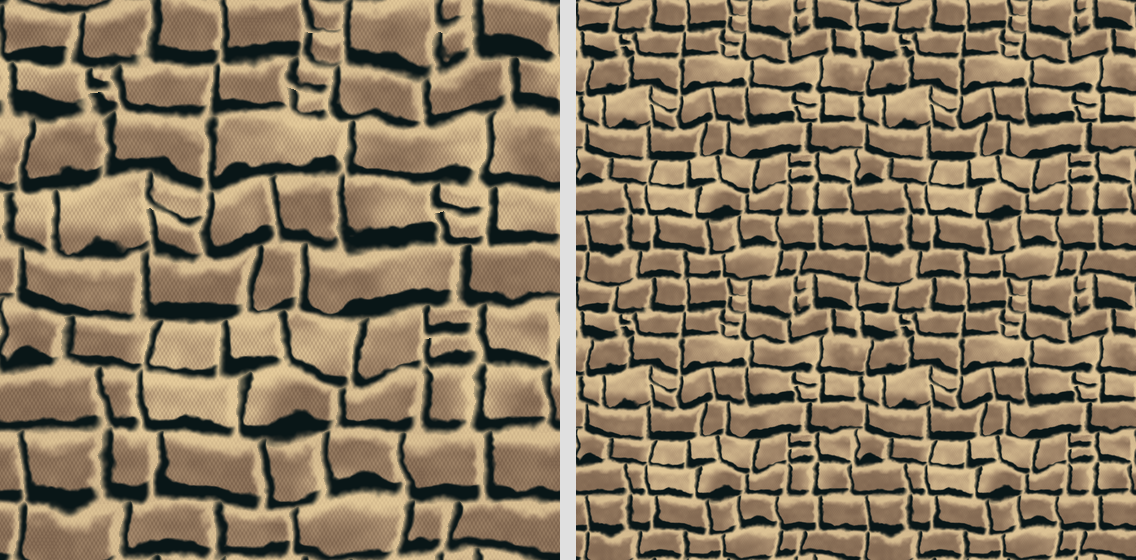
Left, the tile; right, the same tile 2 across and 2 down.
This texture is drawn by a WebGL 2 fragment shader. Its source:

```glsl
#version 300 es
precision highp float;
// Tiling wall of rough, woven-grained sandstone blocks with deep shadowed joints.

#define ROWS 9.0          // courses of stone per canvas
#define MIN_STONES 5.0    // fewest stones in a course
#define ROW_JITTER 0.28
#define STONE_JITTER 0.62
#define JOINT_BOTTOM 0.27 // shadow below a stone, in course heights
#define JOINT_LEFT 0.15
#define WARP 0.30
#define SPLIT_CHANCE 0.45
#define GRAIN vec2(140.0, 84.0)
#define GRAIN_DEPTH 0.17
#define GLOW 0.55

uniform vec2 u_resolution;
out vec4 fragColor;

const vec3 SHADOW = vec3(0.035, 0.085, 0.09);
const vec3 BROWN = vec3(0.49, 0.39, 0.305);
const vec3 TAN = vec3(0.67, 0.56, 0.44);
const vec3 CREAM = vec3(0.90, 0.80, 0.61);

float hash(vec2 p) {
    uvec2 q = uvec2(ivec2(floor(p + 0.5))) * uvec2(1597334673u, 3812015801u);
    uint h = (q.x ^ q.y) * 747796405u + 2891336453u;
    h = ((h >> ((h >> 28u) + 4u)) ^ h) * 277803737u;
    return float((h >> 22u) ^ h) / 4294967295.0;
}

// Value noise that wraps after n cells; seed picks an independent field.
float noise(vec2 uv, vec2 n, float seed) {
    vec2 p = uv * n, c = floor(p), f = p - c;
    f = f * f * (3.0 - 2.0 * f);
    vec2 a = mod(c, n), b = mod(c + 1.0, n), s = vec2(seed * 211.0);
    return mix(mix(hash(a + s), hash(vec2(b.x, a.y) + s), f.x),
               mix(hash(vec2(a.x, b.y) + s), hash(b + s), f.x), f.y);
}

// Jittered dividing lines, repeating every n.
float divider(float k, float n, float jitter, float seed) {
    return k + jitter * (hash(vec2(mod(k, n), seed)) - 0.5);
}

float locate(float x, float n, float jitter, float seed) {
    float k = floor(x);
    if (x < divider(k, n, jitter, seed)) return k - 1.0;
    return x >= divider(k + 1.0, n, jitter, seed) ? k + 1.0 : k;
}

// Bounds (left, bottom, right, top) of the stone cell at p in a given course.
vec4 stoneCell(vec2 p, float row, out float id) {
    float seed = 100.0 + mod(row, ROWS);
    float n = MIN_STONES + floor(4.0 * hash(vec2(seed, 7.0)));
    float k = locate(p.x * n / ROWS, n, STONE_JITTER, seed);
    vec4 c = vec4(divider(k, n, STONE_JITTER, seed) * ROWS / n,
                  divider(row, ROWS, ROW_JITTER, 50.0),
                  divider(k + 1.0, n, STONE_JITTER, seed) * ROWS / n,
                  divider(row + 1.0, ROWS, ROW_JITTER, 50.0));
    id = hash(vec2(mod(k, n) + 40.0, seed));
    if (c.z - c.x < 1.0 && id < SPLIT_CHANCE) {
        float middle = 0.5 * (c.y + c.w);
        if (p.y > middle) c.y = middle; else c.w = middle;
    }
    return c;
}

float roundedBox(vec2 p, vec4 c, float r) {
    vec2 q = abs(p - 0.5 * (c.xy + c.zw)) - 0.5 * (c.zw - c.xy) + r;
    return length(max(q, 0.0)) + min(max(q.x, q.y), 0.0) - r;
}

void main() {
    vec2 uv = gl_FragCoord.xy / u_resolution;
    float pixel = ROWS / u_resolution.y;

    // Bent courses and crumbled edges
    float rough = noise(uv, vec2(64.0), 1.0) - 0.5;
    float fine = noise(uv, vec2(130.0), 2.0) - 0.5;
    vec2 bend = vec2(noise(uv, vec2(9.0), 3.0), noise(uv, vec2(8.0, 6.0), 4.0)) - 0.5;
    vec2 ripple = vec2(noise(uv, vec2(22.0), 5.0), noise(uv, vec2(24.0), 6.0)) - 0.5;
    vec2 p = uv * ROWS + WARP * (bend * vec2(0.8, 1.5) + 0.45 * ripple)
           + 0.05 * rough + 0.025 * fine;
    float sag = noise(uv, vec2(17.0, 11.0), 7.0) - 0.5;

    // Shadowed joints of this course and the ones touching it
    float row = locate(p.y, ROWS, ROW_JITTER, 50.0);
    float shade = 0.0, id = 0.0, rim = 0.0;
    for (float j = -1.0; j <= 1.0; j++) {
        float stoneId;
        vec4 c = stoneCell(p, row + j, stoneId);
        float size = clamp(c.w - c.y, 0.62, 1.0);
        vec4 hollow = c + vec4(0.035, 0.05, -0.03 - 0.07 * fract(stoneId * 7.0), 0.07);
        vec4 stone = c + vec4(JOINT_LEFT + 0.06 * sag, 0.0, 1.0, 1.0);
        stone.y += size * (JOINT_BOTTOM + 0.28 * sag + 0.10 * (fract(stoneId * 13.0) - 0.5));
        float outer = roundedBox(p, hollow, 0.14);
        float inner = roundedBox(p, stone, 0.09);
        float soft = 0.055 + pixel, crisp = 0.015 + pixel;
        shade = max(shade, (1.0 - smoothstep(-soft, soft, outer))
                         * smoothstep(-crisp, crisp, inner));
        if (j == 0.0) {
            id = stoneId;
            float depth = c.w - p.y + 0.16 * rough + 0.2 * sag;
            float crest = 1.0 - smoothstep(0.04, 0.30 * size, depth);
            float edge = smoothstep(-0.11, 0.02, outer + 0.05 * rough);
            rim = max(0.85 * crest, 0.8 * edge);
        }
    }

    // Sunlit stone face with a woven grain
    vec2 g = 6.2831853 * GRAIN * uv;
    float weave = cos(g.x + 0.8 * rough) * cos(g.y + 0.8 * fine);
    float patches = smoothstep(0.56, 0.95, noise(uv, vec2(7.0, 8.0), 8.0));
    float tone = 0.17 + 0.08 * (id - 0.5) + 0.22 * (noise(uv, vec2(20.0, 34.0), 9.0) - 0.5)
               + 0.12 * rough + GLOW * patches;
    tone = mix(tone, 1.0, rim) + GRAIN_DEPTH * weave * (1.0 - 0.6 * rim);
    vec3 face = mix(BROWN, TAN, clamp(tone * 2.0, 0.0, 1.0));
    face = mix(face, CREAM, clamp(tone * 2.0 - 1.0, 0.0, 1.0));

    fragColor = vec4(mix(face, SHADOW, shade), 1.0);
}
```
